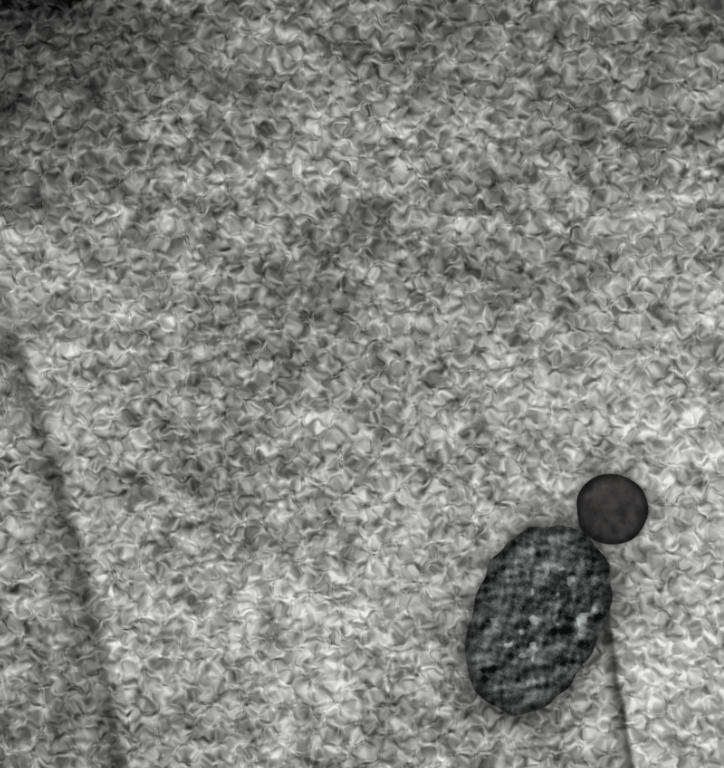
Write a Shadertoy shader that draws this texture.

```glsl
// Draws a dark pitted stone and a round pebble lying on creased, mottled grey felt.

const vec2  PEBBLE_POS    = vec2(0.797, 0.337);
const float PEBBLE_RADIUS = 0.0465;
const vec2  STONE_POS     = vec2(0.698, 0.193);
const vec2  STONE_AXES    = vec2(0.084, 0.126);
const float STONE_TILT    = 0.39;
const float GRAIN_SCALE   = 118.0;
const float GRAIN_AMOUNT  = 0.56;
const float MOTTLE_AMOUNT = 0.24;
const vec3  FELT_TINT     = vec3(1.0, 1.0, 0.99);
const vec3  STONE_TINT    = vec3(0.97, 1.01, 0.99);
const vec3  PEBBLE_TINT   = vec3(1.02, 1.0, 0.99);

float hash(vec2 p) {
    return fract(sin(dot(p, vec2(127.1, 311.7))) * 43758.5453);
}

float noise(vec2 p) {
    vec2 i = floor(p), f = fract(p);
    f = f * f * (3.0 - 2.0 * f);
    return mix(mix(hash(i), hash(i + vec2(1, 0)), f.x),
               mix(hash(i + vec2(0, 1)), hash(i + vec2(1, 1)), f.x), f.y);
}

float fbm(vec2 p) {
    float sum = 0.0, amp = 0.5;
    for (int i = 0; i < 4; i++) {
        sum += amp * noise(p);
        p = mat2(1.6, 1.2, -1.2, 1.6) * p + 7.3;
        amp *= 0.5;
    }
    return sum / 0.9375;
}

float glow(vec2 p, vec2 center, vec2 radius) {
    vec2 q = (p - center) / radius;
    return exp(-dot(q, q));
}

// Short matted fibres: two slanted grain layers, lightly bent, plus fine lint
float fibres(vec2 p) {
    vec2 bend = vec2(noise(p * 80.0), noise(p * 80.0 + 31.0)) - 0.5;
    vec2 q = p * GRAIN_SCALE + bend * 1.3;
    float rising = noise(mat2(0.75, -0.6, 0.5, 1.15) * q) - 0.5;
    float falling = noise(mat2(0.75, 0.5, -0.4, 1.25) * q + 17.0) - 0.5;
    float lint = noise(mat2(1.7, 1.2, -1.2, 1.7) * q + 5.0) - 0.5;
    return 0.5 * rising + 0.5 * falling + 0.4 * lint;
}

// Broad light and shade across the cloth
float feltLight(vec2 p) {
    float v = mix(0.565, 0.45, smoothstep(0.55, 1.0, p.y));
    v -= 0.14 * glow(p, vec2(0.03, 0.84), vec2(0.17, 0.16));
    v -= 0.25 * glow(p, vec2(0.0, 1.02), vec2(0.16, 0.09));
    v += 0.08 * glow(p, vec2(0.48, 0.84), vec2(0.24, 0.10));
    v += 0.05 * glow(p, vec2(0.05, 0.66), vec2(0.10, 0.05));
    v -= 0.04 * glow(p, vec2(0.87, 0.84), vec2(0.12, 0.10));
    v -= 0.09 * glow(p, vec2(0.36, 0.53), vec2(0.15, 0.10));
    v -= 0.06 * glow(p, vec2(0.45, 0.70), vec2(0.20, 0.07));
    v -= 0.05 * glow(p, vec2(0.22, 0.36), vec2(0.12, 0.14));
    v += 0.06 * glow(p, vec2(0.80, 0.45), vec2(0.24, 0.14));
    v += 0.05 * glow(p, vec2(0.40, 0.20), vec2(0.18, 0.16));
    v += 0.14 * glow(p, vec2(0.92, 0.16), vec2(0.13, 0.22));
    v -= 0.08 * glow(p, vec2(0.0, 0.0), vec2(0.16, 0.12));
    return v;
}

// Dark fold with separate softness on its two sides
float fold(float d, float softLeft, float softRight) {
    float w = d < 0.0 ? softLeft : softRight;
    return exp(-d * d / (w * w));
}

float felt(vec2 p) {
    float v = feltLight(p);
    v += MOTTLE_AMOUNT * (fbm(p * vec2(14.0, 17.0) + 3.0) - 0.5);
    v += 0.15 * (noise(p * vec2(40.0, 48.0)) - 0.5);
    v += GRAIN_AMOUNT * fibres(p) * mix(0.65, 1.0, smoothstep(0.25, 0.55, v));
    float wobble = 0.006 * (noise(p * 25.0) - 0.5);
    float leftFold = p.x - (0.157 - 0.174 * p.y - 0.136 * p.y * p.y) + wobble;
    float rightFold = p.x - (0.823 - 0.172 * p.y) + wobble * 0.5;
    v *= 1.0 - 0.36 * fold(leftFold, 0.022, 0.010) * smoothstep(0.70, 0.52, p.y);
    v += 0.04 * fold(leftFold - 0.025, 0.015, 0.03) * smoothstep(0.6, 0.4, p.y);
    v *= 1.0 - 0.50 * fold(rightFold, 0.012, 0.004) * smoothstep(0.31, 0.25, p.y);
    return v;
}

float stoneShade(vec2 p, vec2 q, float r) {
    float bump = fbm(p * 58.0), lit = fbm(p * 58.0 + vec2(-0.25, 0.32));
    float v = 0.28 + 0.75 * (bump - lit) + 0.20 * (bump - 0.5);
    v += 0.06 * glow(q, vec2(-0.2, 0.75), vec2(0.6, 0.3));
    v -= 0.07 * glow(q, vec2(0.55, 0.15), vec2(0.3, 0.6));
    float pits = noise(p * 62.0 + 9.0) + 0.4 * noise(p * 150.0);
    v += 0.30 * smoothstep(0.96, 1.2, pits) * smoothstep(0.95, 0.6, r);
    v -= 0.12 * smoothstep(0.36, 0.12, pits);
    return v * mix(1.0, 0.6, smoothstep(0.82, 1.0, r));
}

void mainImage(out vec4 fragColor, in vec2 fragCoord) {
    vec2 p = fragCoord / iResolution.y;
    float edge = 1.0 / iResolution.y;

    // Signed distances, slightly roughened
    float rough = noise(p * 45.0) - 0.5;
    float c = cos(STONE_TILT), s = sin(STONE_TILT);
    vec2 q = mat2(c, s, -s, c) * (p - STONE_POS) / STONE_AXES;
    q.x *= 1.0 - 0.08 * q.y;
    float r = pow(dot(pow(abs(q), vec2(2.2)), vec2(1.0)), 1.0 / 2.2);
    float stone = (r - 1.0) * STONE_AXES.x + 0.007 * rough;
    vec2 b = (p - PEBBLE_POS) / PEBBLE_RADIUS;
    float pebble = (length(b) - 1.0) * PEBBLE_RADIUS + 0.003 * rough;

    // Cloth with contact shadows
    float cloth = felt(p) * (1.0 - 0.45 * exp(-max(stone, 0.0) / 0.013));
    cloth *= 1.0 - 0.40 * exp(-max(pebble, 0.0) / 0.006);
    vec3 col = FELT_TINT * clamp(cloth, 0.03, 0.92);

    // Stone, then pebble
    col = mix(col, STONE_TINT * clamp(stoneShade(p, q, r), 0.05, 0.75), smoothstep(edge, -edge, stone));
    float ball = 0.19 + 0.05 * glow(b, vec2(-0.1, 0.35), vec2(0.6)) + 0.16 * (fbm(p * 90.0) - 0.5);
    ball *= mix(1.0, 0.55, smoothstep(0.75, 1.0, length(b)));
    col = mix(col, PEBBLE_TINT * ball, smoothstep(edge, -edge, pebble));
    fragColor = vec4(col, 1.0);
}
```
